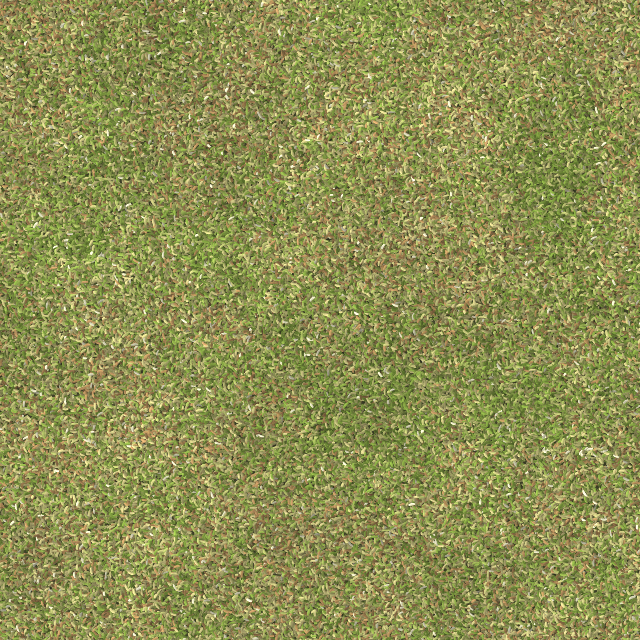
Write a WebGL 2 fragment shader that draws this texture.

```glsl
#version 300 es
precision highp float;
// Closely mown turf: short overlapping blades with dry and lush patches.

uniform vec2 u_resolution;
out vec4 fragColor;

// Three random values in 0..1 for an integer cell and a seed.
vec3 hash3(vec2 cell, int seed) {
    uvec3 v = uvec3(ivec3(ivec2(cell), seed));
    v = v * 1664525u + 1013904223u;
    v.x += v.y * v.z; v.y += v.z * v.x; v.z += v.x * v.y;
    v ^= v >> 16u;
    v.x += v.y * v.z; v.y += v.z * v.x; v.z += v.x * v.y;
    return vec3(v >> 8u) / 16777216.0;
}

float cornerSlope(vec2 cell, vec2 offset, int seed) {
    float angle = 6.2832 * hash3(cell, seed).x;
    return dot(vec2(cos(angle), sin(angle)), offset);
}

float gradientNoise(vec2 p, int seed) {
    vec2 i = floor(p), f = fract(p), e = vec2(1.0, 0.0);
    vec2 u = f * f * f * (f * (f * 6.0 - 15.0) + 10.0);
    float low = mix(cornerSlope(i, f, seed), cornerSlope(i + e, f - e, seed), u.x);
    float high = mix(cornerSlope(i + e.yx, f - e.yx, seed),
                     cornerSlope(i + 1.0, f - 1.0, seed), u.x);
    return mix(low, high, u.y);
}

float patches(vec2 p, int seed) {
    float sum = 0.0, weight = 0.6;
    for (int k = 0; k < 4; k++) {
        sum += weight * gradientNoise(p, seed + k);
        p = p * 2.1 + 7.3;
        weight *= 0.75;
    }
    return sum;
}

vec3 bladeColor(vec3 pick, float dryness) {
    vec3 green = vec3(0.44, 0.54, 0.22);
    vec3 straw = vec3(0.67, 0.64, 0.43);
    vec3 brown = vec3(0.60, 0.46, 0.30);
    vec3 color = mix(green, straw, smoothstep(0.1, 0.9, pick.x + 0.4 * dryness));
    color = mix(color, brown, 0.9 * step(pick.y, 0.16 + 0.35 * dryness));
    color = mix(color, vec3(0.76, 0.75, 0.64), step(0.975, pick.y));
    return color * mix(0.72, 1.28, pick.z);
}

void main() {
    vec2 uv = gl_FragCoord.xy / u_resolution.y;
    float dryness = patches(uv * 4.0, 11);
    float light = patches(uv * 3.0 + 5.0, 31);

    // Shaded thatch seen between the blades
    vec3 color = vec3(0.25, 0.26, 0.16) * (1.0 + 0.6 * gradientNoise(uv * 130.0, 51));

    // Blade layers, from the deepest to the topmost
    for (int layer = 0; layer < 4; layer++) {
        float cells = 146.0 + 7.0 * float(layer);
        float pixel = cells / u_resolution.y;
        vec2 p = uv * cells + 0.37 * float(layer);
        vec2 home = floor(p);
        float depthShade = mix(0.77, 1.06, float(layer) / 3.0);

        for (int y = -1; y <= 1; y++)
        for (int x = -1; x <= 1; x++) {
            vec2 cell = home + vec2(x, y);
            vec3 place = hash3(cell, 100 + layer);
            vec3 pick = hash3(cell, 200 + layer);
            float angle = 3.1416 * place.z;
            vec2 along = vec2(cos(angle), sin(angle));
            vec2 d = p - cell - place.xy;
            vec2 q = vec2(dot(d, along), dot(d, vec2(-along.y, along.x)));

            // Tapered stroke, slightly bent
            float halfLength = mix(0.4, 0.95, fract(pick.x * 7.0 + place.x));
            float t = q.x / halfLength;
            q.y += 0.12 * (t * t - 0.4);
            float halfWidth = mix(0.22, 0.33, fract(pick.z * 5.0)) * (1.0 - 0.35 * t * t);
            float dist = max(abs(q.y) - halfWidth, abs(q.x) - halfLength);
            float cover = 1.0 - smoothstep(-0.5 * pixel, 0.5 * pixel, dist);

            float side = clamp(q.y / halfWidth, -1.0, 1.0);
            vec3 blade = bladeColor(pick, dryness) * depthShade * (1.0 + 0.12 * side);
            color = mix(color, blade, cover);
        }
    }

    // Uneven light over the lawn and fine grain
    color *= 1.0 + 0.16 * light + 0.18 * gradientNoise(uv * 190.0, 71);
    fragColor = vec4(clamp(color, 0.0, 1.0), 1.0);
}
```
